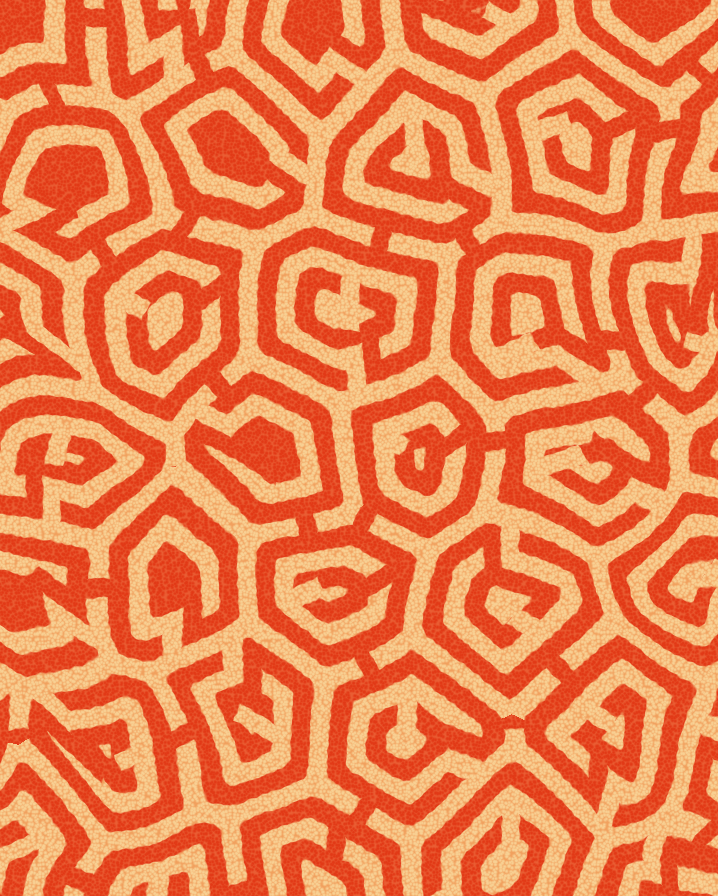
This pattern is drawn by a WebGL 2 fragment shader. Its source:

```glsl
#version 300 es
precision highp float;
// Hand-cut labyrinth of cream bands on grainy red, one canvas height = 1.
// Nested insets of jittered hexagonal Voronoi cells form the walls and rings;
// hashed gaps, bridges and bars open them into hooks, forks and dead ends.
uniform vec2 u_resolution;
out vec4 fragColor;

const float PITCH = 0.19;     // spacing of cells
const float JITTER = 0.46;    // scatter of cell centres
const float PERIOD = 0.0425;  // spacing of bands
const float HALF_BAND = 0.0104;
const float ROUNDING = 0.0028;

const vec3 DEEP_RED = vec3(0.885, 0.222, 0.085);
const vec3 LIGHT_RED = vec3(0.915, 0.365, 0.200);
const vec3 DARK_CREAM = vec3(0.945, 0.630, 0.370);
const vec3 PALE_CREAM = vec3(0.972, 0.815, 0.575);

vec2 hash2(vec2 p) {
  vec3 q = fract(p.xyx * vec3(0.1031, 0.1030, 0.0973));
  q += dot(q, q.yzx + 33.33);
  return fract((q.xx + q.yz) * q.zy);
}

// Cellular noise: distance to the nearest scattered point.
float cellular(vec2 p) {
  vec2 cell = floor(p);
  float nearest = 4.0;
  for (int y = -1; y <= 1; y++)
    for (int x = -1; x <= 1; x++) {
      vec2 id = cell + vec2(x, y);
      vec2 offset = id + hash2(id) - p;
      nearest = min(nearest, dot(offset, offset));
    }
  return sqrt(nearest);
}

// Layered sines bend the straight walls, more so toward the sides.
vec2 bend(vec2 p, float centreX) {
  float amount = 0.004 + 0.06 * pow(abs(p.x - centreX), 2.0);
  vec2 wave = sin(p.yx * vec2(19.0, 23.0) + vec2(1.3, 4.1))
            + 0.5 * sin(p.yx * vec2(41.0, 37.0) + p * 17.0);
  return p + amount * wave;
}

vec2 site(vec2 id) {
  vec2 grid = vec2(id.x + 0.5 * mod(id.y, 2.0), id.y * 0.866);
  return PITCH * (grid + JITTER * (hash2(id + 17.0) - 0.5));
}

// Signed distance to a strip from the cell centre, kept to a range of insets.
float strip(vec2 q, float shift, float inset, float inner, float outer) {
  float along = max(abs(q.y - shift) - HALF_BAND, -q.x);
  return max(along, max(inner - inset, inset - outer));
}

vec2 turned(vec2 v, float sector) {
  float a = (floor(sector) + 0.5) * 1.0471976;
  return vec2(v.x * cos(a) + v.y * sin(a), v.y * cos(a) - v.x * sin(a));
}

float labyrinth(vec2 p) {
  // Nearest cell centre
  float row = round(p.y / (PITCH * 0.866));
  vec2 base = vec2(round(p.x / PITCH - 0.5 * mod(row, 2.0)), row);
  vec2 home = base;
  float nearest = 9.0;
  for (int y = -2; y <= 2; y++)
    for (int x = -2; x <= 2; x++) {
      vec2 id = base + vec2(x, y);
      float d = distance(p, site(id));
      if (d < nearest) { nearest = d; home = id; }
    }

  // Rounded distance to the cell border, and the closest neighbour
  vec2 centre = site(home), neighbour = home;
  float edge = 9.0, total = 0.0;
  for (int y = -2; y <= 2; y++)
    for (int x = -2; x <= 2; x++) {
      vec2 id = home + vec2(x, y);
      if (id == home) continue;
      vec2 other = site(id);
      float d = dot(0.5 * (centre + other) - p, normalize(other - centre));
      total += exp(-d / ROUNDING);
      if (d < edge) { edge = d; neighbour = id; }
    }
  float inset = -ROUNDING * log(max(total, 1e-30));

  // Nested bands; some cells keep an empty heart
  vec2 pick = hash2(home + 5.0), turn = hash2(home + 71.0) * 6.0;
  bool hasBar = pick.x < 0.68;
  float ring = clamp(round(inset / PERIOD), 0.0, hasBar ? 3.0 : 1.0);
  float d = abs(inset - ring * PERIOD) - HALF_BAND;

  // Door through the shared wall
  vec2 other = site(neighbour);
  vec2 axis = normalize(other - centre);
  vec2 fromMiddle = p - 0.5 * (centre + other);
  float door = abs(dot(fromMiddle, vec2(-axis.y, axis.x))) - HALF_BAND;
  door = max(door, edge - 0.5 * PERIOD);
  if (hash2(home + neighbour + 31.0).x < 0.30) d = max(d, -door);

  // Hook: a bridge from wall to ring beside a gap; then a bar in the heart
  vec2 v = p - centre;
  vec2 hook = turned(v, turn.x);
  float side = pick.y < 0.5 ? -1.0 : 1.0;
  float gap = strip(hook, side * 0.5 * PERIOD, inset, 0.3 * PERIOD, 1.5 * PERIOD);
  if (pick.y > 0.12) d = max(d, -gap);
  if (pick.y > 0.25) d = min(d, strip(hook, 0.0, inset, 0.0, PERIOD));
  if (hasBar) d = min(d, strip(turned(v, turn.x + 2.0 + floor(turn.y / 2.0)), 0.0, inset, PERIOD, 1.0));
  return d;
}

void main() {
  vec2 p = gl_FragCoord.xy / u_resolution.y;
  float rough = cellular(p * 105.0) - 0.5;
  float d = labyrinth(bend(p, 0.5 * u_resolution.x / u_resolution.y)) + 0.0028 * rough;
  float blur = max(0.0011, 0.7 / u_resolution.y);
  float cream = 1.0 - smoothstep(-blur, blur, d);

  // Printed grain: fine speckles over broader mottling
  float grain = 0.75 * cellular(p * 270.0) + 0.25 * cellular(p * 120.0 + 40.0);
  float speck = smoothstep(0.15, 0.85, grain);
  vec3 ground = mix(DEEP_RED, LIGHT_RED, speck);
  vec3 band = mix(PALE_CREAM, DARK_CREAM, speck);
  fragColor = vec4(mix(ground, band, cream), 1.0);
}
```
